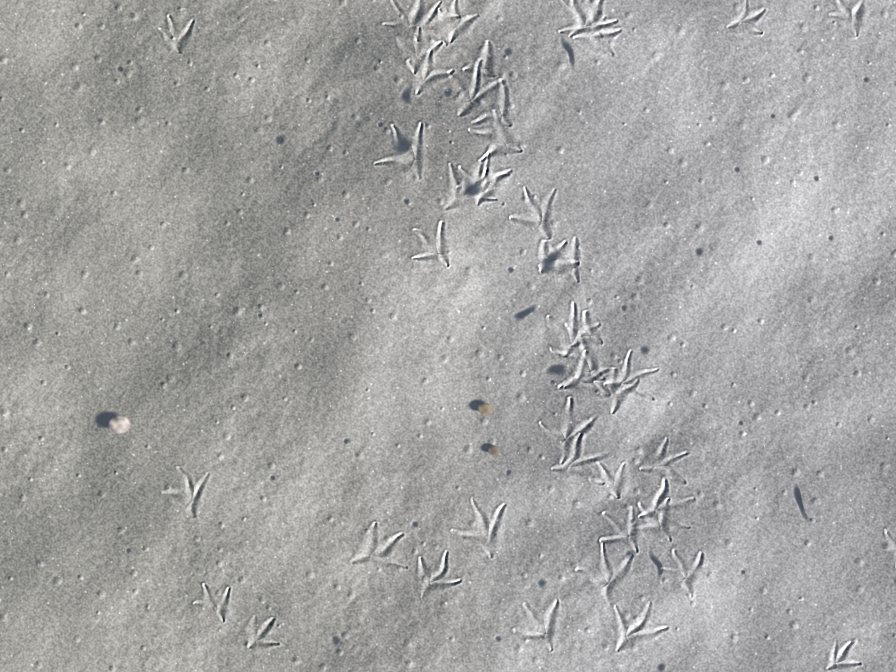
Write a Shadertoy shader that draws this texture.

```glsl
#define SAND vec3(0.640, 0.638, 0.636)
#define SHADE vec3(0.25, 0.285, 0.335)
#define LIGHT_DIR vec2(0.86, -0.51)
#define RELIEF 0.40
#define GRAIN 0.20
#define PATCHES 0.13
#define TRAIL_TRACKS 30
#define STRAY_TRACKS 18
#define TOE_LENGTH 0.054
#define TOE_WIDTH 0.0046
#define TOE_DEPTH 0.0042
#define GOUGES 9

float hash(vec2 p) {
    vec3 q = fract(p.xyx * vec3(0.1031, 0.1030, 0.0973));
    q += dot(q, q.yzx + 33.33);
    return fract((q.x + q.y) * q.z);
}
vec2 hash2(vec2 p) { return vec2(hash(p), hash(p + 57.3)); }

float corner(vec2 cell, vec2 offset) {
    float a = 6.2832 * hash(cell + 101.0);
    return dot(vec2(cos(a), sin(a)), offset);
}
float noise(vec2 p) {
    p = mat2(0.8, 0.6, -0.6, 0.8) * p;
    vec2 i = floor(p), f = fract(p), e = vec2(1, 0);
    vec2 u = f * f * (3.0 - 2.0 * f);
    return mix(mix(corner(i, f), corner(i + e, f - e), u.x),
               mix(corner(i + e.yx, f - e.yx), corner(i + 1.0, f - 1.0), u.x), u.y);
}
vec2 wobble(vec2 p) { return vec2(noise(p), noise(p + 40.0)); }

// Walking path from the top centre to the lower right
vec2 trail(float t) {
    return vec2(0.67 + 0.27 * smoothstep(0.25, 0.75, t), 0.98 - 0.86 * t);
}

// Distance to a tapering toe, in toe widths
float toe(vec2 p, float angle, float len) {
    vec2 d = vec2(cos(angle), sin(angle));
    float t = clamp(dot(p, d) / len, 0.1, 1.0);
    return length(p - d * t * len) / (TOE_WIDTH * mix(1.4, 0.4, t));
}

// Pressed bird foot with a raised rim
float footprint(vec2 p, float heading, float seed) {
    if (dot(p, p) > 0.007) return 0.0;
    float len = TOE_LENGTH * (0.65 + 0.5 * seed);
    float d = toe(p, heading, len * 1.1);
    d = min(d, toe(p, heading + 0.7 + 0.3 * seed, len * 0.9));
    d = min(d, toe(p, heading - 1.0 + 0.3 * seed, len));
    d = min(d, toe(p, heading + 3.0, len * 0.4));
    float worn = clamp(0.85 + 1.5 * noise(p * 42.0 + seed * 90.0), 0.15, 1.5);
    return TOE_DEPTH * worn * (0.3 * exp(-(d - 2.2) * (d - 2.2)) - exp(-d * d));
}

float tracks(vec2 p) {
    p += 0.009 * wobble(p * 30.0);
    float h = 0.0;
    for (int i = 0; i < TRAIL_TRACKS + STRAY_TRACKS; i++) {
        vec2 r = hash2(vec2(i, 7.0));
        vec2 c = trail((float(i) + 0.5) / float(TRAIL_TRACKS)) + (r - 0.5) * vec2(0.19, 0.08);
        float edge = r.y < 0.45 ? 0.93 + 0.12 * r.y : 0.6 * (r.y - 0.45);
        if (i >= TRAIL_TRACKS) c = vec2(0.25 + 1.1 * r.x, edge);
        h += footprint(p - c, 0.2 + 2.6 * hash(vec2(i, 31.0)), hash(vec2(i, 19.0)));
    }
    return h;
}

// Scattered round spots, one at most per cell
float spots(vec2 p, float cell, float share, float radius, float seed) {
    float sum = 0.0;
    for (int k = 0; k < 9; k++) {
        vec2 n = floor(p / cell) + vec2(k % 3 - 1, k / 3 - 1);
        float size = radius * (0.5 + 0.8 * hash(n + seed + 9.0));
        float d = length(p - (n + hash2(n + seed)) * cell) / size;
        sum += step(hash(n + seed + 23.0), share) * exp(-d * d * d);
    }
    return sum;
}

// Burrow holes and shadowed gouges beside the trail
float hollows(vec2 p) {
    float dark = 0.9 * spots(p, 0.085, 0.04 + 0.2 * p.x, 0.005, 61.0);
    p += 0.02 * wobble(p * 32.0);
    for (int i = 0; i < GOUGES; i++) {
        vec2 r = hash2(vec2(i, 83.0));
        vec2 q = p - trail(float(i) / float(GOUGES)) - (r - vec2(0.25, 0.5)) * vec2(0.4, 0.12);
        float a = 1.2 + 1.6 * r.y;
        q *= mat2(cos(a), -sin(a), sin(a), cos(a));
        float d = length(q / vec2(0.013 + 0.016 * r.x, 0.007 + 0.005 * r.y));
        dark = max(dark, 1.0 - smoothstep(0.3, 1.25, d));
    }
    return dark;
}

float height(vec2 p) {
    float rough = smoothstep(-0.3, 0.4, noise(p * 4.5 + 8.0));
    vec2 side = p - trail(clamp((0.98 - p.y) / 0.86, 0.0, 1.0));
    float trodden = exp(-dot(side, side) * 80.0) * smoothstep(-0.3, 0.3, noise(p * 8.0));
    float h = 0.026 * noise(p * 4.0) + (0.0065 + 0.010 * trodden) * noise(p * 12.0 + 3.0);
    h += (0.0012 + 0.0016 * rough + 0.0030 * trodden) * noise(p * 36.0);
    h += (0.0005 + 0.0006 * rough) * noise(p * 100.0);
    h += 0.0026 * spots(p, 0.036, 0.36, 0.0043, 3.0) - 0.003 * hollows(p);
    return h + tracks(p);
}

// Loose shell or pebble with a shadow cast to its left
void pebble(inout vec3 col, vec2 p, float r, vec3 tint) {
    float shadow = length((p + vec2(1.2, -0.5) * r) / vec2(1.3, 0.85)) / r;
    col = mix(col, SHADE, 0.9 * (1.0 - smoothstep(0.7, 1.2, shadow)));
    float lit = 0.9 + 0.25 * dot(p / r, LIGHT_DIR) + 0.4 * noise(p * 120.0);
    col = mix(col, tint * lit, 1.0 - smoothstep(0.8, 1.1, length(p * vec2(0.9, 1.1)) / r));
}

void mainImage(out vec4 fragColor, in vec2 fragCoord) {
    vec2 p = fragCoord / iResolution.y;
    // Slanted light over the relief
    vec2 e = LIGHT_DIR * 0.0012;
    float slope = (height(p - e) - height(p + e)) / 0.0024;
    float tone = RELIEF * slope / (1.0 + 0.45 * abs(slope));
    // Damp patches and sand grain
    float right = smoothstep(0.2, 1.1, p.x);
    tone += PATCHES * (noise(p * 2.6 + 5.0) + 0.6 * noise(p * 8.0)) + 0.045 * (right - 0.5);
    tone += GRAIN * (0.7 * noise(p * 290.0) + 0.45 * noise(p * 150.0 + 9.0));
    vec3 col = SAND + tone + mix(vec3(0.004, 0.004, -0.014), vec3(0.0, -0.002, 0.010), right);
    col += vec3(-0.10, 0.0, 0.10) * max(-tone - 0.06, 0.0);
    // Hollows, glints and loose pieces
    col = mix(col, SHADE, 0.85 * clamp(hollows(p), 0.0, 1.0));
    col += 0.2 * spots(p, 0.017, 0.2, 0.0016, 140.0);
    pebble(col, p - vec2(0.178, 0.368), 0.015, vec3(0.86, 0.82, 0.79));
    pebble(col, p - vec2(0.722, 0.392), 0.010, vec3(0.62, 0.57, 0.49));
    pebble(col, p - vec2(0.735, 0.330), 0.008, vec3(0.54, 0.50, 0.45));
    fragColor = vec4(clamp(col, 0.0, 1.0), 1.0);
}
```
